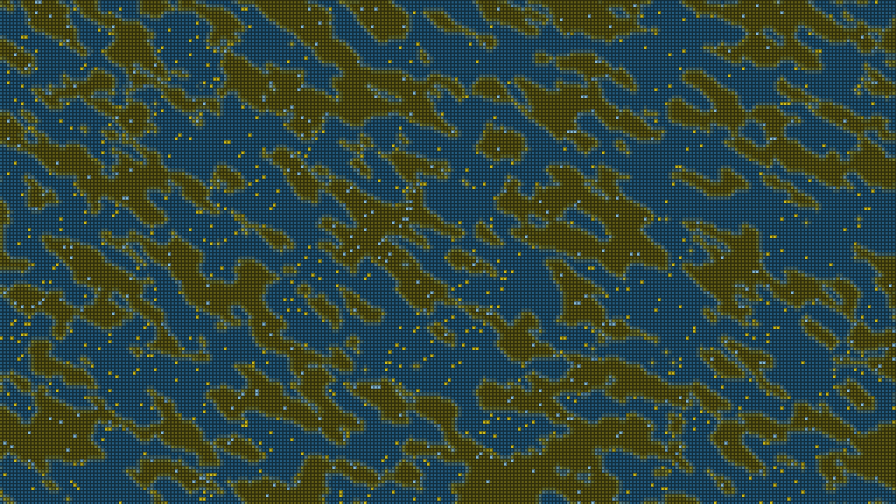
This texture is drawn by a Shadertoy shader. Its source:

```glsl
// Dot-matrix spin lattice: slanted olive domains on blue, with glowing borders and stray flips.

const float ROWS = 144.0;         // lattice cells per canvas height
const float OLIVE_LEVEL = 0.532;  // noise level above which a cell is olive
const float FLIP_CHANCE = 0.02;   // share of stray opposite cells
const float GAP_LIGHT = 0.5;      // brightness between the dots
const float BORDER_BLEND = 0.22;  // how far border cells lean to the other colour

const vec3 BLUE = vec3(0.140, 0.365, 0.505);
const vec3 BLUE_HOT = vec3(0.55, 0.76, 0.86);
const vec3 OLIVE = vec3(0.390, 0.372, 0.088);
const vec3 OLIVE_HOT = vec3(0.82, 0.76, 0.13);

float hash(vec2 p) {
    return fract(sin(dot(p, vec2(127.1, 311.7))) * 43758.5453);
}

float valueNoise(vec2 p) {
    vec2 i = floor(p);
    vec2 f = fract(p);
    f = f * f * (3.0 - 2.0 * f);
    float low = mix(hash(i), hash(i + vec2(1.0, 0.0)), f.x);
    float high = mix(hash(i + vec2(0.0, 1.0)), hash(i + vec2(1.0, 1.0)), f.x);
    return mix(low, high, f.y);
}

// Three octaves, each turned so the noise lattice stays hidden
float fbm(vec2 p) {
    float sum = 0.0;
    float weight = 0.56;
    for (int k = 0; k < 3; k++) {
        sum += weight * valueNoise(p);
        p = mat2(0.96, 0.28, -0.28, 0.96) * p * 1.8 + 17.3;
        weight *= 0.5;
    }
    return sum / 0.98;
}

// 1 inside an olive domain, 0 in the blue field
float domain(vec2 cell, float angle, vec2 grainSize) {
    vec2 p = cell / ROWS;
    vec2 along = vec2(cos(angle), sin(angle));
    vec2 q = vec2(dot(p, along), dot(p, vec2(-along.y, along.x)));
    return step(OLIVE_LEVEL, fbm(q / grainSize + 40.0));
}

// Smooth-edged dot, placed slightly off the cell centre
float dotMask(vec2 local, float halfSize, float pixel) {
    vec2 d = abs(local - 0.32);
    vec2 lit = 1.0 - smoothstep(halfSize - 0.5 * pixel, halfSize + 0.5 * pixel, d);
    return lit.x * lit.y;
}

void mainImage(out vec4 fragColor, in vec2 fragCoord) {
    vec2 grid = fragCoord / iResolution.y * ROWS;
    vec2 cell = floor(grid);
    float angle = radians(-29.0);
    vec2 grainSize = vec2(0.074, 0.036);

    // Spin of this cell, with rare flips
    float flip = step(hash(cell + 5.7), FLIP_CHANCE);
    float spin = abs(domain(cell, angle, grainSize) - flip);

    // Share of the four neighbours that disagree
    float unlike = 0.0;
    vec2 side = vec2(1.0, 0.0);
    for (int k = 0; k < 4; k++) {
        unlike += 0.25 * abs(domain(cell + side, angle, grainSize) - spin);
        side = vec2(-side.y, side.x);
    }

    // Disagreeing cells glow, and border cells take a teal tint
    vec3 glow = mix(mix(BLUE, BLUE_HOT, unlike), mix(OLIVE, OLIVE_HOT, unlike), spin);
    float border = step(0.1, unlike) * (1.0 - flip);
    vec3 color = mix(glow, mix(OLIVE, BLUE, spin), BORDER_BLEND * border);

    // Dot-matrix screen
    float lit = dotMask(fract(grid), 0.3, ROWS / iResolution.y);
    fragColor = vec4(color * mix(GAP_LIGHT, 1.0, lit), 1.0);
}
```
